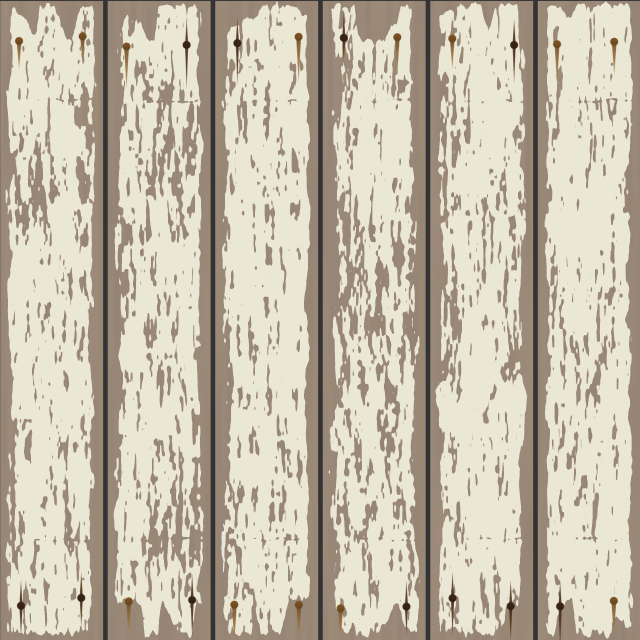
Write a Shadertoy shader that draws this texture.

```glsl
// Six upright planks with flaking cream paint over bare wood, and rusty nails at both ends.
#define PITCH 0.168          // plank spacing
#define FIRST_GAP 0.1647     // centre of the first gap
#define GAP_HALF 0.0036      // half width of a gap
#define BARE_BASE 0.315      // flaking on the best kept plank
#define BARE_RANGE 0.11      // extra flaking on the most worn plank
#define NAIL_RADIUS 0.0062
#define SAMPLES 3            // antialiasing grid per side

const vec3 PAINT = vec3(0.922, 0.906, 0.835);
const vec3 WOOD = vec3(0.60, 0.53, 0.465);
const vec3 GAP = vec3(0.20, 0.20, 0.20);
const vec3 RUST = vec3(0.45, 0.30, 0.13);
const vec3 DARK_RUST = vec3(0.22, 0.14, 0.07);
const vec3 PALE_RUST = vec3(0.70, 0.56, 0.36);
const float WEAR[6] = float[6](0.5, 1.0, 0.4, 1.0, 0.4, 0.1);

float hash(vec2 p) {
    return fract(sin(dot(p, vec2(127.1, 311.7))) * 43758.55);
}

float noise(vec2 p) {
    vec2 i = floor(p), f = fract(p);
    f = f * f * (3.0 - 2.0 * f);
    return mix(mix(hash(i), hash(i + vec2(1, 0)), f.x),
               mix(hash(i + vec2(0, 1)), hash(i + vec2(1, 1)), f.x), f.y);
}

// Paint coverage; u runs across the plank from 0 to 1
float paintCover(vec2 p, float u, float id) {
    vec2 q = p + vec2(0.006 * noise(p * vec2(20.0, 14.0)), id * 1.7);

    // Upright grain: long streaks, fine specks and broad patches
    float grain = 0.50 * noise(q * vec2(175.0, 27.0))
                + 0.30 * noise(q * vec2(320.0, 105.0))
                + 0.20 * noise(q * vec2(28.0, 7.0));

    // Ragged bare margins along the sides
    float left = u - 0.045 - 0.06 * noise(vec2(id * 9.1, p.y * 13.0));
    float right = 0.945 - u - 0.07 * noise(vec2(id * 5.3 + 40.0, p.y * 11.0));
    float side = min(left, right) + 0.03 * (noise(q * vec2(60.0, 45.0)) - 0.5);

    // Bare strips of uneven depth at the ends
    float endDistance = min(p.y, 1.0 - p.y);
    float strip = noise(vec2(p.x * 55.0, id + 8.0 * step(0.5, p.y)));
    float depth = 0.004 + 0.055 * smoothstep(0.45, 0.95, strip);

    float middle = smoothstep(0.02, 0.22, endDistance);
    float bare = BARE_BASE + BARE_RANGE * WEAR[int(id)] * mix(0.3, 1.0, middle);
    bare += 0.10 * (1.0 - smoothstep(0.05, 0.35, u)) * mix(0.4, 1.0, middle);
    bare += 0.85 * (1.0 - smoothstep(-0.03, 0.06, side));
    bare += 0.70 * (1.0 - smoothstep(-0.01, 0.012, endDistance - depth));

    // Faint cross cracks near both ends
    float crack = abs(endDistance - 0.154 - 0.006 * noise(vec2(p.x * 70.0, id)));
    bare += 0.13 * (1.0 - smoothstep(0.0, 0.003, crack)) * smoothstep(0.3, 0.4, u);
    return smoothstep(-0.015, 0.015, grain - bare);
}

// One nail head with its tapering rust streaks
vec3 addNail(vec3 base, vec2 d, float seed) {
    float dark = step(0.62, hash(vec2(seed, 3.0)));
    float down = 0.035 + 0.035 * hash(vec2(seed, 7.0));
    float up = 0.04 * dark;
    float along = d.y < 0.0 ? -d.y / down : d.y / max(up, 0.001);
    float halfWidth = 0.0038 * (1.0 - along) * (1.0 - 0.35 * dark);
    float streak = step(along, 1.0) * (1.0 - smoothstep(-0.0006, 0.0006, abs(d.x) - halfWidth));
    vec3 head = mix(RUST, DARK_RUST, dark);
    vec3 drip = mix(head, mix(PALE_RUST, RUST, dark), clamp(along, 0.0, 1.0));
    base = mix(base, drip, 0.9 * streak);
    float disc = length(d) - NAIL_RADIUS;
    vec3 shade = head * (1.0 + 18.0 * d.y);
    return mix(base, shade, 1.0 - smoothstep(-0.0008, 0.0008, disc));
}

vec3 boards(vec2 p) {
    float across = (p.x - FIRST_GAP) / PITCH + 1.0;
    float id = clamp(floor(across), 0.0, 5.0);
    float u = across - id;

    // Wood with slight tonal grain, then paint
    vec3 wood = WOOD * (0.97 + 0.06 * noise(p * vec2(120.0, 6.0)));
    vec3 color = mix(wood, PAINT, paintCover(p, u, id));

    // Two nails at each end of the plank
    for (int i = 0; i < 4; i++) {
        float column = float(i % 2), row = float(i / 2);
        float seed = id * 4.0 + float(i) + 1.0;
        float nailU = mix(0.21, 0.76, column)
                    + mix(0.05, 0.11, column) * (hash(vec2(seed, 1.0)) - 0.5);
        float nailY = mix(0.058, 0.935, row) + 0.018 * (hash(vec2(seed, 2.0)) - 0.5);
        color = addNail(color, vec2((u - nailU) * PITCH, p.y - nailY), seed);
    }

    // Dark gaps between planks and a thin line along the top
    float gapDistance = min(u, 1.0 - u) * PITCH;
    float gap = 1.0 - smoothstep(GAP_HALF - 0.0006, GAP_HALF + 0.0006, gapDistance);
    return mix(color, GAP, max(gap, smoothstep(0.998, 0.999, p.y)));
}

void mainImage(out vec4 fragColor, in vec2 fragCoord) {
    vec3 total = vec3(0.0);
    for (int i = 0; i < SAMPLES * SAMPLES; i++) {
        vec2 offset = (vec2(i % SAMPLES, i / SAMPLES) + 0.5) / float(SAMPLES) - 0.5;
        total += boards((fragCoord + offset) / iResolution.xy);
    }
    fragColor = vec4(total / float(SAMPLES * SAMPLES), 1.0);
}
```
